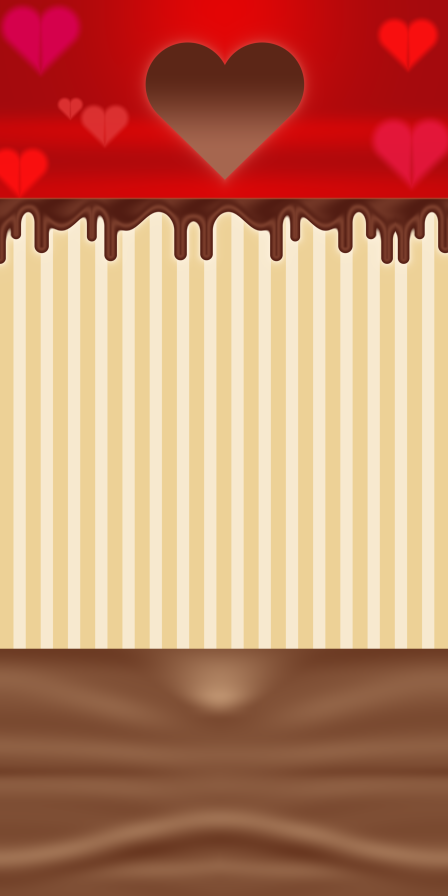
Reproduce this background procedurally as a Shadertoy shader.

```glsl
// Valentine backdrop: red hearts, dripping chocolate, cream stripes and brown satin.

#define RED_END 0.443
#define SATIN_TOP 1.448
#define STRIPE_PERIOD 0.0608
#define STRIPE_PHASE 0.72
#define STRIPE_WIDTH 0.45
#define DRIP_AXIS 0.432
#define DRIP_REPEAT 0.4505
#define CREAM vec3(0.97, 0.915, 0.81)
#define TAN vec3(0.93, 0.82, 0.59)
#define COCOA vec3(0.41, 0.215, 0.125)
#define CARAMEL vec3(0.76, 0.59, 0.45)

// Tip, half width and blur of each soft heart; y runs downwards from the top.
const vec4 HEARTS[6] = vec4[6](
    vec4(0.091, 0.164, 0.086, 0.013), vec4(0.911, 0.156, 0.065, 0.010),
    vec4(0.919, 0.417, 0.086, 0.014), vec4(0.044, 0.440, 0.062, 0.010),
    vec4(0.157, 0.266, 0.027, 0.005), vec4(0.234, 0.326, 0.052, 0.008));
const vec3 HEART_TINTS[6] = vec3[6](
    vec3(0.85, 0.0, 0.32), vec3(1.0, 0.06, 0.06), vec3(0.9, 0.09, 0.24),
    vec3(1.0, 0.06, 0.06), vec3(0.87, 0.2, 0.2), vec3(0.87, 0.2, 0.2));

// Offset from the fold axis, lowest point and radius of each drip.
const vec3 DRIPS[6] = vec3[6](
    vec3(0.029, 0.581, 0.014), vec3(0.185, 0.583, 0.014), vec3(0.227, 0.539, 0.011),
    vec3(0.339, 0.565, 0.016), vec3(0.396, 0.534, 0.011), vec3(0.432, 0.589, 0.013));

float bump(float x, float width) { return exp(-x * x / (width * width)); }

float smoothMin(float a, float b, float k) {
    float h = max(k - abs(a - b), 0.0) / k;
    return min(a, b) - h * h * k * 0.25;
}

// Mirrored round cone: each half is the hull of a lobe and the tip.
float heartDistance(vec2 p, vec2 tip, float size) {
    vec2 q = vec2(abs(p.x - tip.x), tip.y - p.y) / size;
    vec2 lobe = vec2(0.47, 1.2);
    float h = length(lobe), r = 0.53, slope = r / h, c = sqrt(1.0 - slope * slope);
    vec2 axis = lobe / h;
    vec2 local = vec2(abs(q.x * axis.y - q.y * axis.x), dot(q, axis));
    float k = dot(local, vec2(slope, c));
    float d = dot(local, vec2(c, -slope));
    if (k < 0.0) d = length(local);
    else if (k > c * h) d = length(local - vec2(0.0, h)) - r;
    return d * size;
}

float dripDistance(vec2 p) {
    float x = DRIP_REPEAT - abs(DRIP_REPEAT - abs(p.x - DRIP_AXIS));
    float wave = cos((x - 0.078) * 6.2832 / 0.1445) * smoothstep(0.0, 0.065, x);
    float d = (p.y - 0.494 + 0.021 * wave) * 0.8;
    for (int i = 0; i < 6; i++) {
        vec3 drip = DRIPS[i];
        float y = p.y - clamp(p.y, 0.46, drip.y - drip.z);
        d = smoothMin(d, length(vec2(x - drip.x, y)) - drip.z, 0.018);
    }
    return d;
}

vec3 redPanel(vec2 p, float pixel) {
    // Spotlight above, soft glossy bands below
    float top = 0.22 + 0.78 * bump(length((p - vec2(0.5, 0.03)) * vec2(1.0, 0.9)), 0.25);
    float low = (0.67 + 0.22 * cos((p.y - 0.29) * 45.0)) * (1.0 - 0.5 * abs(p.x - 0.5));
    float light = mix(top, low, smoothstep(0.22, 0.29, p.y));
    vec3 col = mix(vec3(0.57, 0.045, 0.06), vec3(0.89, 0.02, 0.02), light);
    for (int i = 0; i < 6; i++) {
        vec4 heart = HEARTS[i];
        float d = heartDistance(p, heart.xy, heart.z);
        col = mix(col, HEART_TINTS[i], 0.92 * smoothstep(heart.w, -heart.w, d));
    }
    // Chocolate heart with a rosy halo
    float d = heartDistance(p, vec2(0.502, 0.401), 0.177);
    col = mix(col, vec3(0.85, 0.3, 0.27), 0.65 * exp(-max(d, 0.0) * 85.0));
    vec3 chocolate = mix(vec3(0.36, 0.15, 0.09), vec3(0.65, 0.4, 0.31),
                         smoothstep(0.16, 0.34, p.y));
    return mix(col, chocolate, smoothstep(pixel, -pixel, d));
}

vec3 stripes(float x, float pixel) {
    float d = abs(fract(x / STRIPE_PERIOD - STRIPE_PHASE + 0.5) - 0.5);
    float edge = (d - 0.5 * STRIPE_WIDTH) * STRIPE_PERIOD;
    return mix(CREAM, TAN, smoothstep(-pixel, pixel, edge));
}

vec3 satin(vec2 p) {
    float s = abs(p.x - 0.49) * 2.0;
    float v = (p.y - SATIN_TOP) / (2.0 - SATIN_TOP);
    float ridge = 0.69 + 0.16 * smoothstep(0.0, 1.0, s);
    float light = 0.22 + 0.025 * sin(v * 42.0 + s * 5.0 + sin(p.x * 9.0));
    light += 0.25 * bump(v - mix(0.27, 0.13, smoothstep(0.15, 1.0, s)), 0.065) * smoothstep(0.0, 0.5, s);
    light += 0.2 * bump(v - 0.43 + 0.03 * s, 0.05);
    light -= 0.17 * bump(v - 0.5, 0.025) * s;
    light += 0.17 * bump(v - 0.56, 0.05);
    light += 0.38 * bump(v - ridge, 0.045);
    light -= 0.2 * bump(v - ridge - 0.085, 0.045);
    light += 0.28 * bump(v - 0.88 - 0.05 * s, 0.04) * (1.0 - 0.7 * s);
    light -= 0.16 * (1.0 - smoothstep(0.0, 0.12, v));
    // Fan of light narrowing to a bright fold
    float width = mix(0.52, 0.16, clamp(v / 0.24, 0.0, 1.0));
    float fan = smoothstep(width, 0.0, s) * (1.0 - smoothstep(0.18, 0.29, v));
    light += fan * (0.3 + 2.2 * v);
    return mix(COCOA, CARAMEL, clamp(light, 0.0, 1.0));
}

void mainImage(out vec4 fragColor, in vec2 fragCoord) {
    vec2 uv = fragCoord / iResolution.xy;
    vec2 p = vec2(uv.x, 2.0 - 2.0 * uv.y);
    float pixel = 0.7 / iResolution.x;
    vec3 col = stripes(p.x, pixel);

    // Icing with a pale rim, dark edge and glossy core
    float d = dripDistance(p);
    col = mix(col, vec3(1.0, 0.95, 0.87), 0.8 * exp(-max(d, 0.0) * 160.0));
    float gloss = 0.75 * bump(d + 0.009, 0.005);
    gloss += 0.3 * smoothstep(0.01, 0.03, -d) * (1.0 + sin(p.x * 38.0 + sin(p.y * 70.0)));
    vec3 icing = mix(vec3(0.32, 0.11, 0.07), vec3(0.53, 0.28, 0.2), gloss);
    col = mix(col, icing, smoothstep(pixel, -pixel, d));

    col = mix(redPanel(p, pixel), col, smoothstep(-pixel, pixel, p.y - RED_END));
    col = mix(col, vec3(0.68, 0.36, 0.22), 0.6 * bump(p.y - RED_END, 0.002));
    col = mix(col, satin(p), smoothstep(-pixel, pixel, p.y - SATIN_TOP));
    fragColor = vec4(col, 1.0);
}
```
